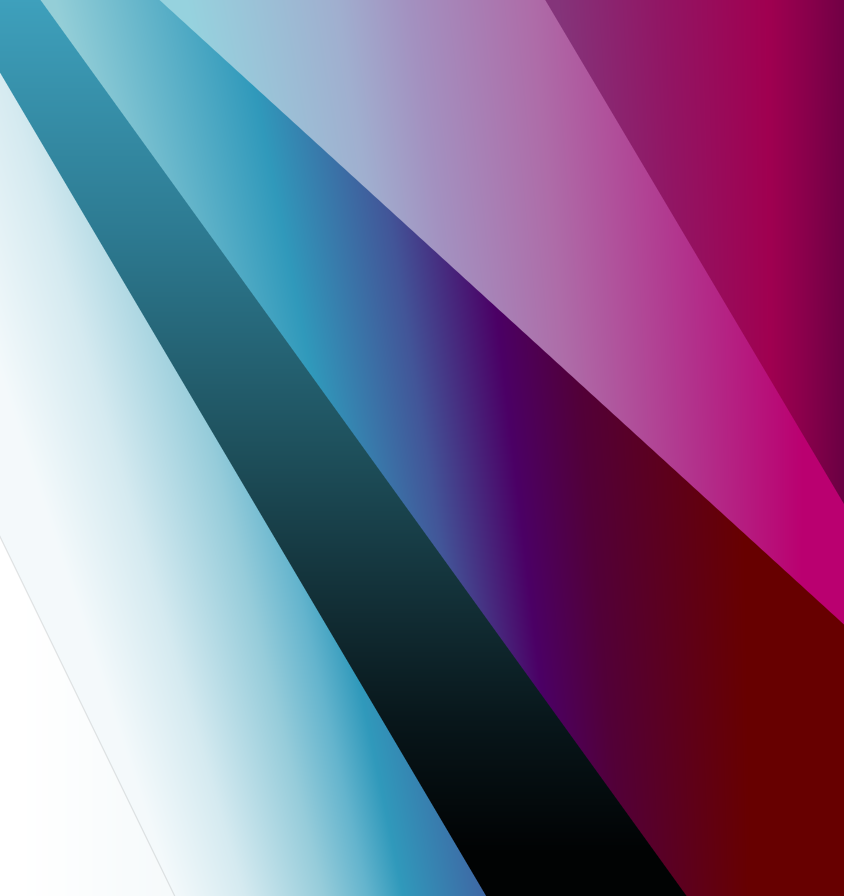
A Shadertoy shader for this background:

```glsl
// Overlapping diagonal sheets of colour, from white through teal and violet to wine.
// Straight edges are signed line distances; most sheets share one gradient axis whose
// lines of equal colour fan out slightly, and one dark band fades from top to bottom.

// Colour stops: rgb, then position along the gradient.
const vec4 PALE_SHEET[6] = vec4[6](
    vec4(0.955, 0.977, 0.985, -0.028), vec4(0.835, 0.918, 0.942, 0.083),
    vec4(0.588, 0.800, 0.855, 0.207), vec4(0.392, 0.706, 0.804, 0.276),
    vec4(0.188, 0.600, 0.733, 0.331), vec4(0.243, 0.412, 0.647, 0.456));
const vec4 DARK_BAND[6] = vec4[6](
    vec4(0.243, 0.627, 0.737, 0.0), vec4(0.176, 0.478, 0.569, 0.26),
    vec4(0.118, 0.314, 0.361, 0.5), vec4(0.070, 0.180, 0.208, 0.677),
    vec4(0.031, 0.086, 0.102, 0.807), vec4(0.004, 0.010, 0.013, 0.95));
const vec4 VIOLET_SHEET[6] = vec4[6](
    vec4(0.580, 0.808, 0.845, 0.159), vec4(0.188, 0.600, 0.733, 0.351),
    vec4(0.259, 0.333, 0.596, 0.477), vec4(0.294, 0.000, 0.396, 0.586),
    vec4(0.322, 0.000, 0.220, 0.677), vec4(0.405, 0.000, 0.000, 0.877));
const vec4 PINK_SHEET[6] = vec4[6](
    vec4(0.588, 0.824, 0.871, 0.297), vec4(0.627, 0.686, 0.812, 0.456),
    vec4(0.639, 0.569, 0.753, 0.532), vec4(0.682, 0.424, 0.659, 0.663),
    vec4(0.698, 0.196, 0.549, 0.815), vec4(0.729, 0.000, 0.439, 0.953));
const vec4 WINE_SHEET[6] = vec4[6](
    vec4(0.518, 0.204, 0.478, 0.69), vec4(0.545, 0.140, 0.435, 0.746),
    vec4(0.569, 0.085, 0.392, 0.80), vec4(0.627, 0.000, 0.314, 0.912),
    vec4(0.540, 0.000, 0.295, 0.953), vec4(0.392, 0.000, 0.255, 1.015));
const vec3 WHITE = vec3(1.0);
const vec3 CORNER_TINT = vec3(0.965, 0.98, 0.985);

// Edges: upper left end (xy), lower right end (zw).
const vec4 CORNER_EDGE = vec4(0.0, 0.401, 0.207, 0.0);
const vec4 BAND_EDGE = vec4(0.0, 0.919, 0.576, 0.0);
const vec4 VIOLET_EDGE = vec4(0.048, 1.0, 0.8135, 0.0);
const vec4 PINK_EDGE = vec4(0.189, 1.0, 1.0, 0.303);
const vec4 WINE_EDGE = vec4(0.646, 1.0, 1.0, 0.4375);

const float FAN_LEVEL = 0.333;   // depth at which the axis equals x
const float FAN_TILT = 0.3405;   // lean of the colour lines at the left
const float FAN_SPREAD = 0.3656; // loss of lean towards the right
const float HAIRLINE_WIDTH = 0.0014;
const float HAIRLINE_STRENGTH = 0.1;

// Piecewise linear gradient, held constant beyond its ends.
vec3 ramp(vec4 stops[6], float t) {
    vec3 color = stops[0].rgb;
    for (int i = 1; i < 6; i++) {
        float start = stops[i - 1].w;
        color = mix(color, stops[i].rgb, clamp((t - start) / (stops[i].w - start), 0.0, 1.0));
    }
    return color;
}

// Signed distance to an edge in canvas heights, positive on its upper right.
float edgeDistance(vec2 uv, vec4 edge) {
    vec2 scale = vec2(iResolution.x / iResolution.y, 1.0);
    vec2 along = normalize((edge.zw - edge.xy) * scale);
    return dot((uv - edge.xy) * scale, vec2(-along.y, along.x));
}

// Antialiased coverage of the side beyond an edge.
float beyond(vec2 uv, vec4 edge) {
    return clamp(0.5 + edgeDistance(uv, edge) * iResolution.y, 0.0, 1.0);
}

void mainImage(out vec4 fragColor, in vec2 fragCoord) {
    vec2 uv = fragCoord / iResolution.xy;
    float depth = 1.0 - uv.y;

    // Shared gradient axis
    float below = depth - FAN_LEVEL;
    float axis = (uv.x - FAN_TILT * below) / (1.0 - FAN_SPREAD * below);

    // Sheets, from lower left to upper right
    vec3 color = mix(WHITE, CORNER_TINT, smoothstep(0.0, 0.22, uv.x));
    color = mix(color, ramp(PALE_SHEET, axis), beyond(uv, CORNER_EDGE));
    float hairline = 1.0 - smoothstep(0.0, HAIRLINE_WIDTH, abs(edgeDistance(uv, CORNER_EDGE)));
    color *= 1.0 - HAIRLINE_STRENGTH * hairline;
    color = mix(color, ramp(DARK_BAND, depth), beyond(uv, BAND_EDGE));
    color = mix(color, ramp(VIOLET_SHEET, axis), beyond(uv, VIOLET_EDGE));
    color = mix(color, ramp(PINK_SHEET, axis), beyond(uv, PINK_EDGE));
    color = mix(color, ramp(WINE_SHEET, axis), beyond(uv, WINE_EDGE));

    fragColor = vec4(color, 1.0);
}
```
